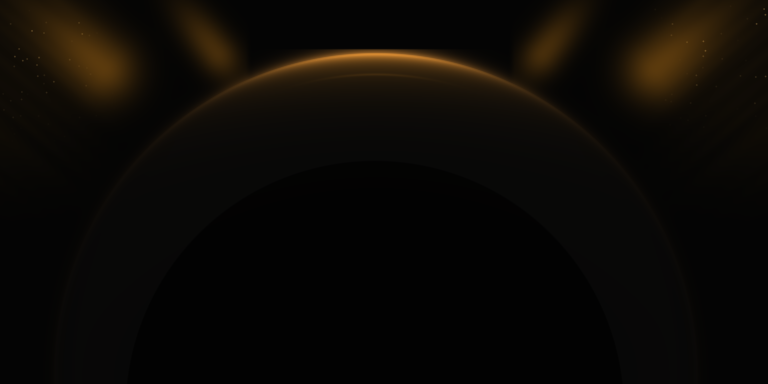
Write a WebGL 1 fragment shader that draws this background.

```glsl
precision highp float;
// Dark planet with a golden lit rim, flanked by soft diagonal light beams and dust.

uniform vec2 u_resolution;

// Lengths are in canvas heights; the scene is two units wide.
const vec2 PLANET_CENTER = vec2(0.979, 0.023);
const float PLANET_RADIUS = 0.838;
const vec2 CORE_CENTER = vec2(0.976, -0.068);
const float CORE_RADIUS = 0.649;
const float INNER_ARC_DEPTH = 0.055;
const float GLOW_CEILING = 0.872;

const float MIRROR_X = 0.99;
const vec2 BIG_BEAM_HEAD = vec2(0.720, 0.822);
const vec2 BIG_BEAM_DIR = vec2(0.77, 0.64);
const vec2 SMALL_BEAM_HEAD = vec2(0.425, 0.862);
const vec2 SMALL_BEAM_DIR = vec2(0.62, 0.785);
const float SMALL_BEAM_CUT = 0.342;
const float DUST_CELL = 0.022;

const vec3 SKY = vec3(0.016, 0.016, 0.015);
const vec3 SHELL = vec3(0.029, 0.029, 0.028);
const vec3 CORE = vec3(0.009, 0.009, 0.009);
const vec3 BEAM_GOLD = vec3(0.33, 0.205, 0.035);
const vec3 HAZE_GOLD = vec3(0.34, 0.21, 0.045);
const vec3 RIM_GOLD = vec3(0.42, 0.27, 0.11);
const vec3 SIDE_BROWN = vec3(0.038, 0.025, 0.006);

float hash(vec2 p) {
  return fract(sin(dot(p, vec2(127.1, 311.7))) * 43758.55);
}

float cornerSlope(vec2 cell, vec2 offset) {
  float angle = 6.2832 * hash(cell);
  return dot(vec2(cos(angle), sin(angle)), offset);
}

float gradientNoise(vec2 p) {
  vec2 i = floor(p), f = fract(p);
  vec2 u = f * f * f * (f * (f * 6.0 - 15.0) + 10.0);
  vec2 e = vec2(1.0, 0.0);
  float low = mix(cornerSlope(i, f), cornerSlope(i + e, f - e), u.x);
  float high = mix(cornerSlope(i + e.yx, f - e.yx),
                   cornerSlope(i + 1.0, f - 1.0), u.x);
  return mix(low, high, u.y);
}

float gauss(float x, float width) {
  return exp(-x * x / (width * width));
}

// Coordinates along and across a direction.
vec2 beamSpace(vec2 p, vec2 dir) {
  return vec2(dot(p, dir), dot(p, vec2(-dir.y, dir.x)));
}

// Soft blob with a rounded head and a long tail; size = (tail, head, width).
float beam(vec2 p, vec2 head, vec2 dir, vec3 size) {
  vec2 b = beamSpace(p - head, dir);
  return gauss(b.x, b.x > 0.0 ? size.x : size.y) * gauss(b.y, size.z);
}

// Sparse round specks, one candidate per grid cell.
float dust(vec2 p, float blur) {
  vec2 cell = floor(p / DUST_CELL);
  vec2 spot = 0.2 + 0.6 * vec2(hash(cell + 3.1), hash(cell + 7.7));
  float d = length(fract(p / DUST_CELL) - spot) * DUST_CELL;
  float lit = step(0.8, hash(cell)) * hash(cell + 5.3);
  return lit * (1.0 - smoothstep(0.0, 0.0015 + blur, d));
}

void main() {
  float pixel = 1.0 / u_resolution.y;
  vec2 p = gl_FragCoord.xy / u_resolution * vec2(2.0, 1.0);
  vec2 q = vec2(abs(p.x - MIRROR_X), p.y);
  float dx = p.x - PLANET_CENTER.x;
  float d = length(p - PLANET_CENTER) - PLANET_RADIUS;
  float inside = 1.0 - smoothstep(-pixel, pixel, d);

  // Beams, side haze and diagonal streaks
  float light = beam(q, BIG_BEAM_HEAD, BIG_BEAM_DIR, vec3(0.21, 0.085, 0.082));
  float small = beam(q, SMALL_BEAM_HEAD, SMALL_BEAM_DIR, vec3(0.15, 0.07, 0.05));
  light += 0.78 * small * smoothstep(SMALL_BEAM_CUT - 0.01, SMALL_BEAM_CUT + 0.01, q.x);
  float side = smoothstep(0.62, 1.0, q.x) * smoothstep(0.38, 0.75, q.y);
  vec2 streakSpace = beamSpace(q, BIG_BEAM_DIR) * vec2(1.5, 32.0);
  float streaks = 1.0 + 0.9 * gradientNoise(streakSpace);
  vec3 sky = SKY + BEAM_GOLD * light + SIDE_BROWN * side * streaks;

  // Dust in the upper corners
  float dustArea = smoothstep(0.66, 0.9, q.x) * smoothstep(0.6, 0.9, q.y);
  sky += vec3(0.3, 0.24, 0.14) * dust(p, pixel) * dustArea;

  // Planet shell and dark core
  float coreDist = length(p - CORE_CENTER) - CORE_RADIUS;
  vec3 shell = mix(CORE, SHELL, smoothstep(-pixel, pixel, coreDist));
  shell = mix(SKY, shell, smoothstep(0.0, 0.06, -d) * 0.4 + 0.6);

  // Golden haze below the rim and a faint inner arc
  float crown = gauss(dx, 0.34);
  shell += HAZE_GOLD * crown * exp(min(d, 0.0) / 0.058);
  float arc = gauss(d + INNER_ARC_DEPTH, 0.002 + 0.5 * pixel) * gauss(dx, 0.13);
  shell += HAZE_GOLD * 0.22 * arc;

  // Rim light, with its outer glow stopped at a level ceiling
  float rim = gauss(dx, 0.30) + 0.16 * gauss(dx, 0.65);
  float ceiling = 1.0 - smoothstep(GLOW_CEILING - pixel, GLOW_CEILING + pixel, p.y);
  sky += (RIM_GOLD + 0.4 * HAZE_GOLD) * rim * exp(-max(d, 0.0) / 0.013) * ceiling;
  shell += RIM_GOLD * rim * exp(min(d + 0.004, 0.0) / 0.012);

  gl_FragColor = vec4(mix(sky, shell, inside), 1.0);
}
```
